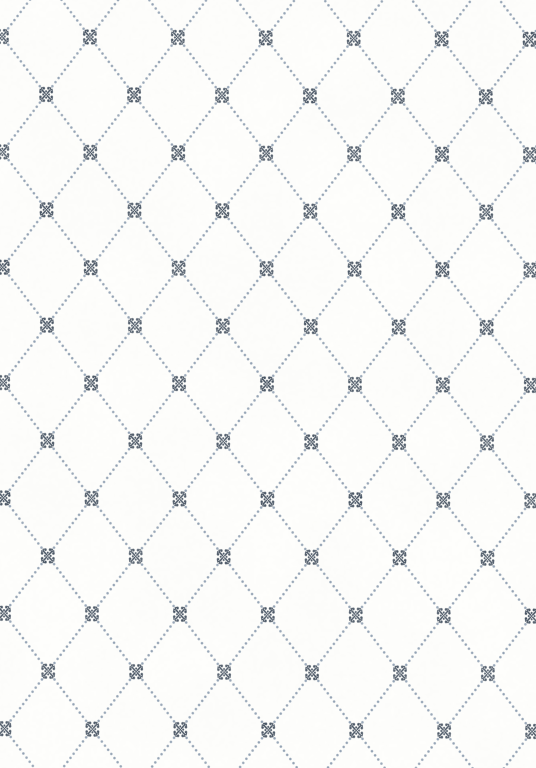
Reproduce this pattern procedurally as a Shadertoy shader.

```glsl
// Diamond trellis of pale dotted lines with a small dark scroll rosette at each crossing.
// The plane is mapped to diagonal lattice coordinates; rosettes and dots are distance
// functions around the nearest crossing, printed with slight ink wear on off-white paper.

const vec2  CELL = vec2(0.1145, 0.1502);      // diamond width and height, in canvas heights
const vec2  ANCHOR = vec2(-0.0013, 0.0);      // one crossing, from the canvas centre
const vec2  SKEW = vec2(0.0036, 0.0053);      // slight tilt of columns and rows
const float DOTS_PER_EDGE = 14.0;             // dot steps between crossings
const float FIRST_DOT = 2.0;                  // steps left free beside a rosette
const float DOT_RADIUS = 0.0016;
const vec2  ROSETTE_HALF = vec2(0.0093, 0.0102);
const float INK_WEAR = 0.12;
const float PAPER_MOTTLE = 0.006;
const vec3  PAPER = vec3(0.992, 0.992, 0.984);
const vec3  DOT_INK = vec3(0.57, 0.63, 0.70);
const vec3  ROSETTE_INK = vec3(0.26, 0.31, 0.37);

float hash(vec2 p) {
    return fract(sin(dot(p, vec2(127.1, 311.7))) * 43758.5453);
}

float noise(vec2 p) {
    vec2 i = floor(p), f = fract(p);
    f = f * f * (3.0 - 2.0 * f);
    return mix(mix(hash(i), hash(i + vec2(1, 0)), f.x),
               mix(hash(i + vec2(0, 1)), hash(i + vec2(1, 1)), f.x), f.y);
}

float segment(vec2 p, vec2 a, vec2 b) {
    vec2 pa = p - a, ba = b - a;
    return length(pa - ba * clamp(dot(pa, ba) / dot(ba, ba), 0.0, 1.0));
}

// Eightfold rosette in a unit square: diagonal stems ending in paired curls
float rosette(vec2 p) {
    p = abs(p);
    if (p.y > p.x) p = p.yx;
    float d = segment(p, vec2(0.16), vec2(0.56)) - 0.11;
    d = min(d, segment(p, vec2(0.54), vec2(0.82, 0.64)) - 0.09);
    d = min(d, segment(p, vec2(0.82, 0.64), vec2(0.86, 0.38)) - 0.09);
    d = min(d, length(p - vec2(0.79, 0.32)) - 0.17);
    d = min(d, length(p - vec2(0.40, 0.0)) - 0.13);
    return min(d, length(p) - 0.12);
}

// Diagonal lattice coordinates to canvas units
vec2 latticeToCanvas(vec2 ab) {
    return 0.5 * vec2(ab.x + ab.y, ab.x - ab.y) * CELL;
}

// Dots on the edge where the first lattice coordinate is zero
float edgeDots(vec2 ab, bool swapped) {
    float k = round(ab.y * DOTS_PER_EDGE);
    vec2 offset = ab - vec2(0.0, k / DOTS_PER_EDGE);
    if (swapped) offset = offset.yx;
    float d = length(latticeToCanvas(offset)) - DOT_RADIUS;
    return abs(k) < FIRST_DOT ? 1.0 : d;
}

float coverage(float d, float blur) {
    return 1.0 - smoothstep(-blur, blur, d);
}

void mainImage(out vec4 fragColor, in vec2 fragCoord) {
    float blur = 0.8 / iResolution.y;
    vec2 pos = (fragCoord - 0.5 * iResolution.xy) / iResolution.y;

    // Nearest crossing
    vec2 q = pos - ANCHOR;
    q += SKEW * q.yx;
    vec2 u = q / CELL;
    vec2 ab = vec2(u.x + u.y, u.x - u.y);
    vec2 id = round(ab);
    vec2 local = ab - id;

    // Paper with faint mottling
    vec3 color = PAPER + PAPER_MOTTLE * (noise(pos * 14.0) + noise(pos * 240.0) - 1.0);

    // Dotted trellis
    float wear = 1.0 - INK_WEAR * noise(pos * 160.0);
    float dots = min(edgeDots(local, false), edgeDots(local.yx, true));
    color = mix(color, DOT_INK, coverage(dots, blur) * wear);

    // Rosettes, each inked a little differently
    float d = rosette(latticeToCanvas(local) / ROSETTE_HALF) * ROSETTE_HALF.x;
    float ink = wear * (1.0 - 0.5 * INK_WEAR * hash(id));
    color = mix(color, ROSETTE_INK, coverage(d, blur) * ink);

    fragColor = vec4(color, 1.0);
}
```
